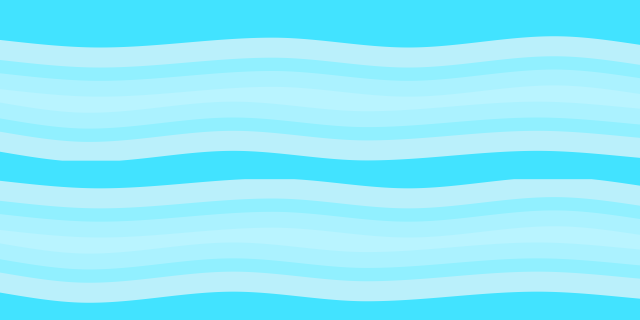
Write a Shadertoy shader that draws this background.

```glsl
// Two stacked ribbons of pale cyan water on a bright cyan ground.
// Each ribbon lies between two wavy edges; nested bands are coloured
// by the depth below the nearer edge. Canvas spans 768 x 384 units, y down.

// Smooth curve through a row of crests and troughs (x, y).
float wave(vec2 turns[6], float x) {
    float y = turns[0].y;
    for (int i = 0; i < 5; i++)
        y += (turns[i + 1].y - turns[i].y) * smoothstep(turns[i].x, turns[i + 1].x, x);
    return y;
}

// Antialiased step: 0 below the edge, 1 above it.
float edge(float d, float pixel) {
    return clamp(d / pixel + 0.5, 0.0, 1.0);
}

void mainImage(out vec4 fragColor, in vec2 fragCoord) {
    vec2 uv = fragCoord / iResolution.xy;
    vec2 p = vec2(uv.x, 1.0 - uv.y) * vec2(768.0, 384.0);
    float pixel = 384.0 / iResolution.y;

    // Repeat the ribbon down the canvas
    float row = step(204.0, p.y);
    p.y -= 169.0 * row;

    // Upper and lower edges have their own crests and troughs
    float top = wave(vec2[6](vec2(-110.0, 40.0), vec2(120.0, 57.0), vec2(327.0, 45.2),
                             vec2(490.0, 57.0), vec2(665.0, 43.5), vec2(870.0, 64.0)), p.x);
    float bottom = wave(vec2[6](vec2(-100.0, 171.0), vec2(107.0, 194.3), vec2(280.0, 181.0),
                                vec2(440.0, 192.5), vec2(645.0, 181.0), vec2(850.0, 194.0)), p.x);
    float depth = min(p.y - top, bottom - p.y);

    // The sides facing the gap between ribbons are cut flat
    float cut = row > 0.5 ? p.y - 46.0 : 192.8 - p.y;

    // Bands from the rim to the core
    vec3 color = vec3(0.26, 0.89, 1.0);
    color = mix(color, vec3(0.73, 0.943, 0.985), edge(min(depth, cut), pixel));
    color = mix(color, vec3(0.57, 0.94, 1.0), edge(depth - 24.0, pixel));
    color = mix(color, vec3(0.67, 0.95, 1.0), edge(depth - 40.0, pixel));
    color = mix(color, vec3(0.725, 0.955, 1.0), edge(depth - 59.0, pixel));
    fragColor = vec4(color, 1.0);
}
```
